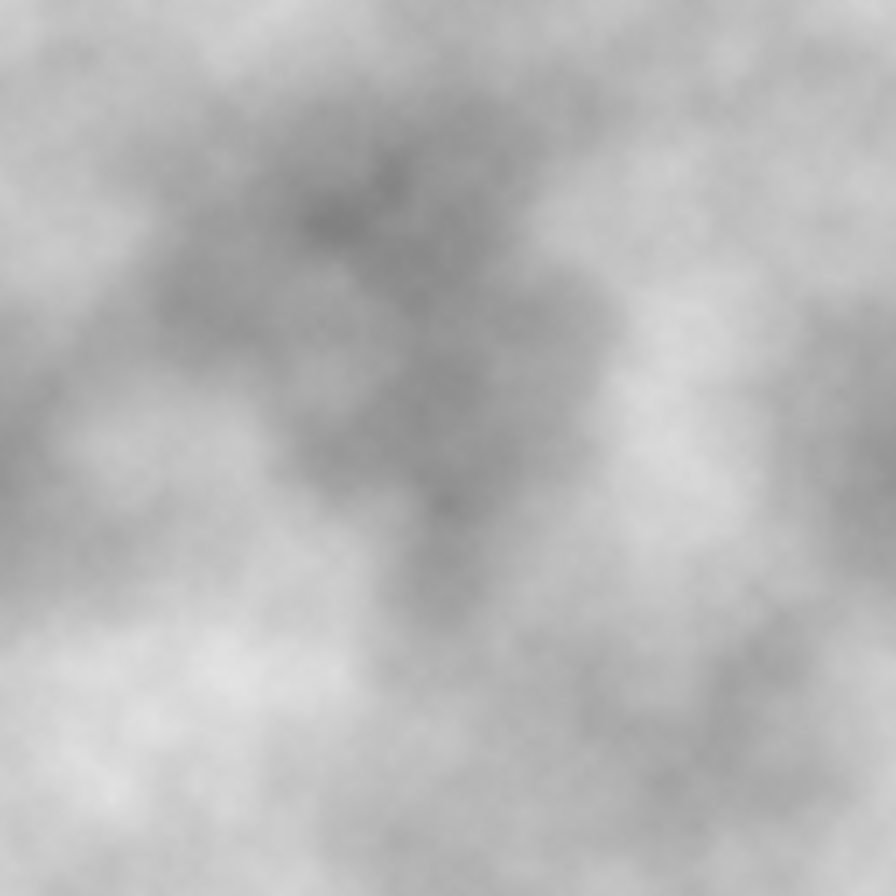
Write a three.js fragment shader that draws this texture.

```glsl
varying vec2 vUv;

const float BASE_CELLS = 4.0;   // cells across the tile in the coarsest layer
const int   OCTAVES    = 6;
const float GAIN       = 0.5;   // strength of each finer layer
const float SEED       = 17.0;
const float MEAN_GREY  = 0.72;
const float CONTRAST   = 0.275;

float hash(vec2 p) {
  return fract(sin(dot(p, vec2(127.1, 311.7))) * 43758.5453);
}

// Random value of a lattice corner, wrapped so that the tile repeats
float corner(vec2 cell, float cells, float seed) {
  return hash(mod(cell, cells) + seed);
}

float tileNoise(vec2 uv, float cells, float seed) {
  vec2 p = uv * cells;
  vec2 cell = floor(p);
  vec2 f = fract(p);
  vec2 blend = f * f * (3.0 - 2.0 * f);
  float bottom = mix(corner(cell, cells, seed),
                     corner(cell + vec2(1.0, 0.0), cells, seed), blend.x);
  float top = mix(corner(cell + vec2(0.0, 1.0), cells, seed),
                  corner(cell + vec2(1.0, 1.0), cells, seed), blend.x);
  return mix(bottom, top, blend.y);
}

// Average of the coarsest layer, used to keep the overall tone steady
float baseMean() {
  float sum = 0.0;
  for (float y = 0.0; y < BASE_CELLS; y++) {
    for (float x = 0.0; x < BASE_CELLS; x++) {
      sum += corner(vec2(x, y), BASE_CELLS, SEED);
    }
  }
  return sum / (BASE_CELLS * BASE_CELLS);
}

// Layered noise centred on zero
float clouds(vec2 uv) {
  float sum = 0.5 - baseMean();
  float amplitude = 1.0;
  float cells = BASE_CELLS;
  float seed = SEED;
  for (int i = 0; i < OCTAVES; i++) {
    sum += amplitude * (tileNoise(uv, cells, seed) - 0.5);
    amplitude *= GAIN;
    cells *= 2.0;
    seed += SEED;
  }
  return sum;
}

void main() {
  float grey = MEAN_GREY + CONTRAST * clouds(vUv);
  gl_FragColor = vec4(vec3(grey), 1.0);
}
```
